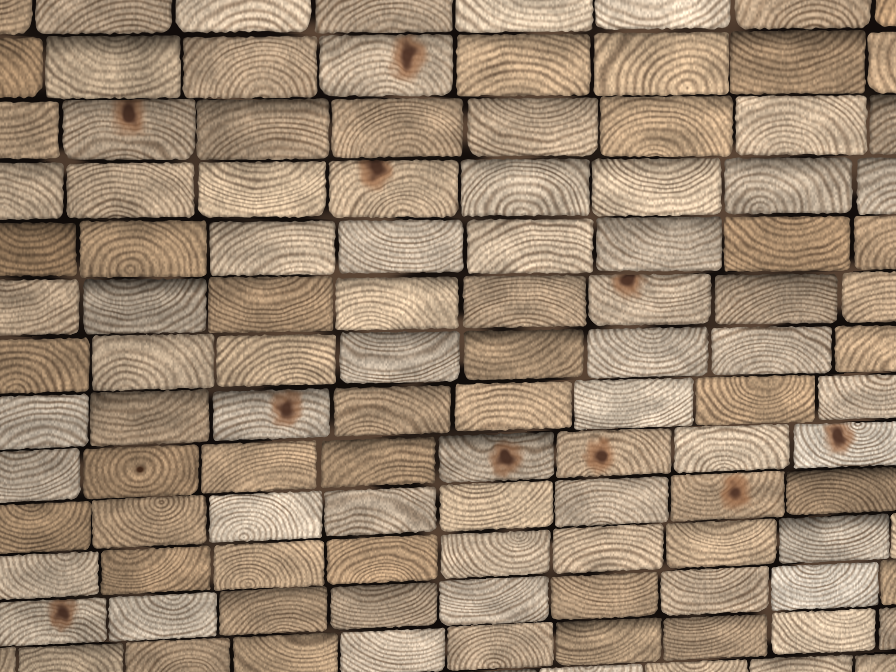
Write a Shadertoy shader that draws this texture.

```glsl
// Stacked lumber seen end on: about 13 rows of 7 boards, shrinking downwards.
// Each cell is a ragged rounded box with growth rings around its own pith;
// hashes vary tone, ring direction, knots, gaps and shadow between boards.

float hash(vec2 p) {
    return fract(sin(dot(p, vec2(127.1, 311.7))) * 43758.55);
}

float noise(vec2 p) {
    vec2 i = floor(p), f = fract(p);
    f = f * f * (3.0 - 2.0 * f);
    return mix(mix(hash(i), hash(i + vec2(1, 0)), f.x),
               mix(hash(i + vec2(0, 1)), hash(i + vec2(1, 1)), f.x), f.y);
}

float roundedBox(vec2 p, vec2 halfSize, float radius) {
    vec2 q = abs(p) - halfSize + radius;
    return length(max(q, 0.0)) + min(max(q.x, q.y), 0.0) - radius;
}

// Face of one board; p is in board heights, y up
vec3 woodFace(vec2 p, vec2 id) {
    float tone = hash(id + 3.1), side = hash(id + 5.7) < 0.5 ? -1.0 : 1.0;
    vec2 seed = id * 17.3;

    // Pith: usually outside the face, now and then in view
    vec2 pith = vec2(hash(id + 7.9) - 0.5, side * mix(0.35, 1.15, hash(id + 9.3)));
    float pithInView = step(0.93, hash(id + 11.5));
    pith = mix(pith, vec2(pith.x * 0.5, 0.05), pithInView);

    // A knot bends the rings near it
    float knotted = step(0.9, hash(id + 13.7));
    vec2 knotCentre = vec2(hash(id + 15.1) - 0.5, hash(id + 16.9) * 0.5 - 0.1);
    vec2 toKnot = (p - knotCentre) * vec2(1.0, 0.8);
    float knotDist = length(toKnot) + 0.12 * (noise(p * 7.0 + seed) - 0.5);

    // Growth rings of uneven spacing and strength
    float dist = length((p - pith) * vec2(0.8, 1.0));
    float ring = dist * mix(7.5, 12.0, hash(id + 19.3))
               + 1.5 * noise(vec2(dist * 3.0, id.x + id.y * 7.0))
               + 0.5 * noise(p * 3.5 + seed)
               + knotted * 1.5 * exp(-12.0 * knotDist * knotDist);
    float late = pow(0.5 + 0.5 * sin(6.2832 * ring), 1.5);
    late *= mix(0.55, 1.0, hash(vec2(floor(ring + 0.25), id.x + id.y * 5.0)));
    late *= mix(0.55, 1.1, noise(p * 2.2 + seed + 4.0));

    vec3 early = mix(vec3(0.71, 0.62, 0.52), vec3(0.89, 0.84, 0.77), tone);
    early *= mix(vec3(1.0), vec3(1.03, 0.96, 0.87), hash(id + 21.1));
    vec3 col = mix(early, vec3(0.42, 0.33, 0.25) + 0.08 * tone, 0.85 * late);

    // Saw grain, blotches, pith and knot
    col *= 0.87 + 0.26 * noise(p * vec2(34.0, 22.0) + seed);
    col *= 0.86 + 0.26 * noise(p * vec2(1.8, 3.0) + seed + 8.0);
    col = mix(col, vec3(0.27, 0.17, 0.11),
              pithInView * (1.0 - smoothstep(0.03, 0.09, dist)));
    col = mix(col, vec3(0.60, 0.41, 0.28),
              0.7 * knotted * (1.0 - smoothstep(0.18, 0.38, knotDist)));
    col = mix(col, vec3(0.27, 0.17, 0.13),
              0.85 * knotted * (1.0 - smoothstep(0.06, 0.2, knotDist)));

    // Rare dark, rough board
    vec3 rough = vec3(0.40, 0.28, 0.19) * (0.5 + noise(p * 15.0 + seed));
    return mix(col, rough, step(0.985, hash(id + 23.9)));
}

void mainImage(out vec4 fragColor, in vec2 fragCoord) {
    vec2 uv = fragCoord / iResolution.xy;

    // Rows grow thinner downwards, and the lower ones rise to the right
    float t = 0.951 - uv.y;
    float r = 1.0 + 10.2 * t + 2.55 * t * t
            + (uv.x - 0.5) * (0.1 + 0.8 * smoothstep(0.3, 0.8, t));
    float row = floor(r);

    // Columns fan out from the middle with a small shift per row
    float middle = 0.512 - 0.02 * step(7.5, row) + 0.016 * (hash(vec2(row, 2.0)) - 0.5);
    float c = (uv.x - middle) / (0.156 - 0.003 * row);
    vec2 id = vec2(floor(c), row);
    vec2 p = vec2((fract(c) - 0.5) * 2.3, 0.5 - fract(r));
    p += (vec2(hash(id + 31.3), hash(id + 33.7)) - 0.5) * vec2(0.03, 0.025);

    // Ragged outline; some boards have well rounded lower corners
    vec2 halfSize = vec2(1.135, 0.492) - vec2(0.03, 0.035) * hash(id + 35.9);
    float radius = p.y < 0.0 ? mix(0.06, 0.26, pow(hash(id + 37.1), 3.0)) : 0.07;
    float edge = roundedBox(p, halfSize, radius)
               + 0.035 * (noise(p * 13.0 + id * 9.1) - 0.5);
    float pixel = 12.5 / iResolution.y;
    float cover = 1.0 - smoothstep(-0.6 * pixel, 0.6 * pixel, edge);

    // Recessed boards are dimmed and lie in the shadow of the one above
    float recess = pow(hash(id + 41.3), 2.0);
    vec3 face = woodFace(p, id) * (1.03 - 0.13 * recess);
    face *= 1.0 - 0.5 * recess * smoothstep(0.12, 0.5, p.y);
    face *= mix(0.74, 1.0, smoothstep(0.0, 0.07, -edge));

    // Gaps run from near black to dusty brown
    vec3 gap = mix(vec3(0.07, 0.05, 0.04), vec3(0.34, 0.26, 0.20),
                   smoothstep(0.4, 0.9, noise(vec2(c * 3.0, r * 2.0))));
    vec3 col = mix(gap, face, cover);

    // Light falls off to the left and the bottom
    col *= mix(0.86, 1.03, smoothstep(0.0, 0.4, uv.x)) * mix(0.94, 1.03, uv.y);
    fragColor = vec4(clamp(col, 0.0, 1.0), 1.0);
}
```
